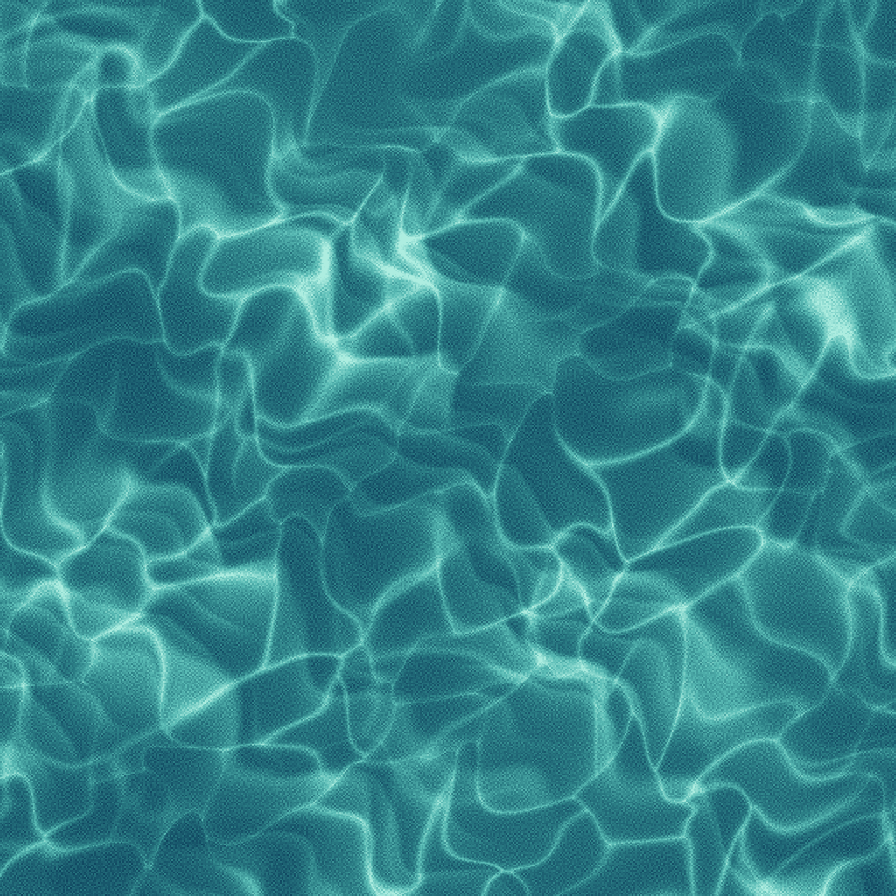
Reproduce this texture procedurally as a Shadertoy shader.

```glsl
// Rippling pool water: bright caustic webs and silky folds of light over deep teal.
#define CELLS 10.0         // web cells across the canvas
#define BEND 0.19          // strength of the ripple distortion
#define LINE_WIDTH 0.055   // half width of a web line, in cells
#define LINE_LIGHT 0.60
#define KNOT_LIGHT 0.40
#define FOLD_LIGHT 0.44
#define GRAIN 0.37
#define GRAIN_CELLS 512.0
#define DEEP vec3(0.085, 0.325, 0.410)
#define TEAL vec3(0.175, 0.505, 0.530)
#define AQUA vec3(0.350, 0.735, 0.710)
#define GLINT vec3(0.680, 0.930, 0.880)

vec2 hash2(vec2 p) {
    vec3 h = fract(p.xyx * vec3(0.1031, 0.1030, 0.0973));
    h += dot(h, h.yzx + 33.33);
    return fract((h.xx + h.yz) * h.zy);
}

mat2 rotation(float angle) {
    float c = cos(angle), s = sin(angle);
    return mat2(c, s, -s, c);
}

// A diagonal shear wave, then layered sines: S-shaped ripples
vec2 ripple(vec2 p, float seed) {
    float across = dot(p, vec2(0.75, -0.66));
    float along = dot(p, vec2(0.66, 0.75));
    p += 0.20 * vec2(0.66, 0.75) * sin(4.3 * across + 1.2 * sin(along * 0.9 + seed) + seed);
    float amplitude = BEND, frequency = 2.5;
    mat2 turn = rotation(1.1);
    for (int i = 0; i < 4; i++) {
        p += amplitude * sin(frequency * (turn * p).yx + vec2(seed, seed * 1.7 + 2.0));
        turn *= rotation(1.9);
        amplitude *= 0.57;
        frequency *= 1.6;
        seed += 2.3;
    }
    return p;
}

// Slow variation from 0 to 1
float drift(vec2 p, float seed) {
    float a = sin(p.x * 1.1 + 1.6 * sin(p.y * 0.9 + seed) + seed);
    float b = sin(p.y * 1.4 - 1.3 * sin(p.x * 0.7 - seed) + seed * 2.0);
    return 0.5 + 0.25 * (a + b);
}

// Cellular noise: x = distance to the border, y = distance to a junction,
// zw = offset from the centre of the cell
vec4 cellWeb(vec2 p) {
    vec2 cell = floor(p), local = p - cell, offset = vec2(0.0);
    vec3 nearest = vec3(9.0);
    for (int y = -1; y <= 1; y++)
    for (int x = -1; x <= 1; x++) {
        vec2 g = vec2(x, y);
        vec2 r = local - g - 0.5 - 0.68 * (hash2(cell + g + 50.0) - 0.5);
        float d = length(r);
        if (d < nearest.x) {
            nearest = vec3(d, nearest.xy);
            offset = r;
        } else if (d < nearest.y) {
            nearest.yz = vec2(d, nearest.y);
        } else {
            nearest.z = min(nearest.z, d);
        }
    }
    return vec4(0.5 * (nearest.y - nearest.x), nearest.z - nearest.x, offset);
}

// Soft line: rounded core with a faint halo
float glowLine(float d, float width) {
    return 0.65 * exp(-d * d / (width * width)) + 0.35 * exp(-d / (1.8 * width));
}

// Sheet of light: slow rise, then a crisp edge
float fold(float phase) {
    float s = fract(phase);
    return s * s * (1.0 - smoothstep(0.82, 1.0, s)) * 1.6;
}

// Fine grain without slow components
float grain(vec2 p) {
    vec2 c = floor(p);
    float around = hash2(c + vec2(1, 0)).x + hash2(c - vec2(1, 0)).x
                 + hash2(c + vec2(0, 1)).x + hash2(c - vec2(0, 1)).x;
    return hash2(c).x - 0.25 * around;
}

vec3 waterColor(float light) {
    vec3 color = mix(DEEP, TEAL, clamp(light / 0.45, -0.3, 1.0));
    color = mix(color, AQUA, clamp((light - 0.45) / 0.5, 0.0, 1.0));
    return mix(color, GLINT, clamp((light - 0.95) / 0.6, 0.0, 1.0));
}

void mainImage(out vec4 fragColor, in vec2 fragCoord) {
    vec2 uv = fragCoord / iResolution.y;
    vec2 p = uv * CELLS;
    vec2 bent = ripple(p, 0.6);
    vec2 silk = ripple(p * 0.85 + 4.0, 3.1);

    // Main web, fading in places, with a glow along one side of each cell
    vec4 web = cellWeb(rotation(0.72) * bent);
    float width = LINE_WIDTH * mix(0.65, 1.5, drift(p * 1.3, 1.0));
    float line = glowLine(web.x, width) * mix(0.12, 1.0, smoothstep(0.15, 0.75, drift(p * 1.2, 4.0)));
    float knot = exp(-web.y * 9.0);
    float sheen = exp(-web.x * 6.0) * smoothstep(-0.2, 0.5, dot(web.zw, vec2(0.8, -0.6)));

    // Fainter web crossing the first
    vec4 veil = cellWeb(rotation(0.5) * silk * 0.85 + 17.0);
    float thread = glowLine(veil.x, 0.045) * smoothstep(0.3, 0.75, drift(p * 1.1, 2.4));

    // Broad folds and narrow streaks
    float sheet = fold(dot(silk, vec2(0.55, 0.62))) * smoothstep(0.15, 0.75, drift(p, 5.2));
    float streak = fold(dot(bent + silk, vec2(0.55, 0.95))) * smoothstep(0.3, 0.75, drift(p * 1.1, 7.7));

    float light = 0.04 + 0.20 * drift(silk * 0.8, 0.3);
    light += FOLD_LIGHT * sheet + 0.24 * streak + 0.22 * sheen;
    light += LINE_LIGHT * line + KNOT_LIGHT * knot * knot + 0.36 * thread;
    light += GRAIN * grain(uv * GRAIN_CELLS);
    fragColor = vec4(waterColor(light), 1.0);
}
```
